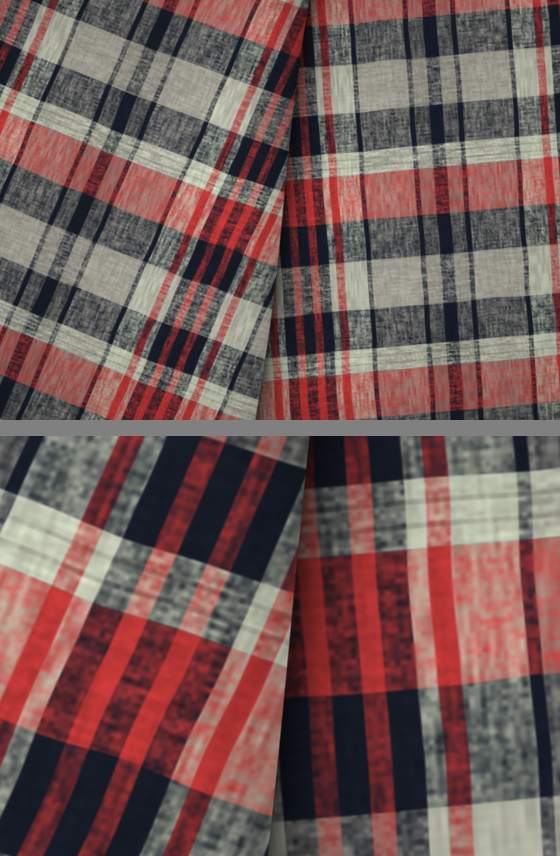
Top, the full canvas; bottom, a detail of the centre.
Write a WebGL 1 fragment shader that draws this texture.

```glsl
precision highp float;
uniform vec2 u_resolution;

float hash(vec2 p) {
  return fract(sin(dot(p, vec2(127.1, 311.7))) * 43758.5453);
}

float noise(vec2 p) {
  vec2 i = floor(p), f = fract(p);
  f = f * f * (3.0 - 2.0 * f);
  return mix(mix(hash(i), hash(i + vec2(1, 0)), f.x),
             mix(hash(i + vec2(0, 1)), hash(i + vec2(1, 1)), f.x), f.y);
}

// Soft-edged stripe around a centre
float stripe(float x, float centre, float halfWidth) {
  float soft = 0.001 + 0.7 / u_resolution.y;
  return 1.0 - smoothstep(halfWidth - soft, halfWidth + soft, abs(x - centre));
}

const vec3 NAVY = vec3(0.085, 0.105, 0.15);
const vec3 BEIGE = vec3(0.61, 0.60, 0.555);
const vec3 WHITE = vec3(0.75, 0.77, 0.69);
const vec3 RED = vec3(0.72, 0.21, 0.205);

// Lengthwise yarns, mirrored about the wide navy stripe
vec3 warpColor(float u) {
  float d = abs(mod(u + 0.34, 0.68) - 0.34);
  vec3 c = mix(BEIGE, BEIGE * 0.86, stripe(d, 0.0, 0.057));
  c = mix(c, WHITE, stripe(d, 0.235, 0.048));
  float navy = stripe(d, 0.0, 0.016);
  navy = max(navy, stripe(d, 0.057, 0.006));
  navy = max(navy, stripe(d, 0.1875, 0.0055));
  navy = max(navy, stripe(d, 0.34, 0.057));
  c = mix(c, NAVY, navy);
  float red = max(stripe(d, 0.257, 0.0095), stripe(d, 0.318, 0.0095));
  return mix(c, RED, red);
}

// Crosswise yarns: white, red, navy, beige, navy
vec3 weftColor(float v) {
  float d = mod(v + 0.04, 0.4722) - 0.04;
  vec3 c = mix(NAVY, BEIGE, stripe(d, 0.32, 0.058));
  c = mix(c, RED, stripe(d, 0.110, 0.055));
  c = mix(c, WHITE, stripe(d, 0.0275, 0.0275));
  float pinstripes = stripe(d, 0.018, 0.002) + stripe(d, 0.037, 0.002);
  return mix(c, BEIGE * 0.8, pinstripes * 0.7);
}

vec3 cloth(vec2 q) {
  vec2 wobble = vec2(noise(q.yx * vec2(14.0, 5.0)), noise(q * vec2(14.0, 5.0) + 31.0));
  vec2 s = q + (wobble - 0.5) * 0.005;
  // Slubby yarns decide which thread shows on top
  float warpYarn = noise(q * vec2(210.0, 45.0) + 70.0);
  float weftYarn = noise(q * vec2(45.0, 210.0) + 190.0);
  float grain = noise(q * 230.0 + 400.0);
  float onTop = 0.5 + 0.34 * (weftYarn - warpYarn) + 0.34 * (grain - 0.5);
  vec3 c = mix(warpColor(s.x), weftColor(s.y), clamp(onTop, 0.0, 1.0));
  return c * (0.88 + 0.12 * (warpYarn + weftYarn) + 0.08 * (grain - 0.5));
}

void main() {
  vec2 p = gl_FragCoord.xy / u_resolution.y;
  float down = 1.0 - p.y;

  // Tilted left layer and nearly straight right layer
  vec2 left = vec2(0.918 * p.x + 0.396 * down - 0.377,
                   0.918 * down - 0.396 * p.x - 0.181 + 0.06 * p.x * p.x);
  vec2 right = vec2(p.x - 1.021 - 0.07 * down,
                    down - 0.344 + 0.09 * (p.x - 1.042));

  // Distance from the fold edge, positive to the right
  float fold = p.x - 0.608 - 0.13 * p.y - 0.006 * sin(6.0 * p.y);
  float edge = 1.0 / u_resolution.y;
  float side = smoothstep(-edge, edge, fold);

  // Rolled edge on the left, soft shadow on the right
  float roll = 1.0 - (0.12 + 0.25 * p.y) * exp(-abs(fold) * 16.0);
  float shadow = 1.0 - 0.55 * exp(-abs(fold) * 32.0) - 0.12 * exp(-abs(fold) * 7.0);
  vec3 c = mix(cloth(left) * roll, cloth(right + 3.0 * vec2(0.68, 0.4722)) * shadow, side);

  // Gentle creases and uneven light
  float crease = noise(mix(left, right, side) * vec2(5.0, 9.0) + 12.0);
  float aspect = u_resolution.x / u_resolution.y;
  vec2 away = (p - vec2(0.5 * aspect, 0.55)) / vec2(aspect, 1.0);
  c *= 0.96 + 0.10 * crease;
  c *= 1.05 - 0.42 * dot(away, away);
  gl_FragColor = vec4(c, 1.0);
}
```
